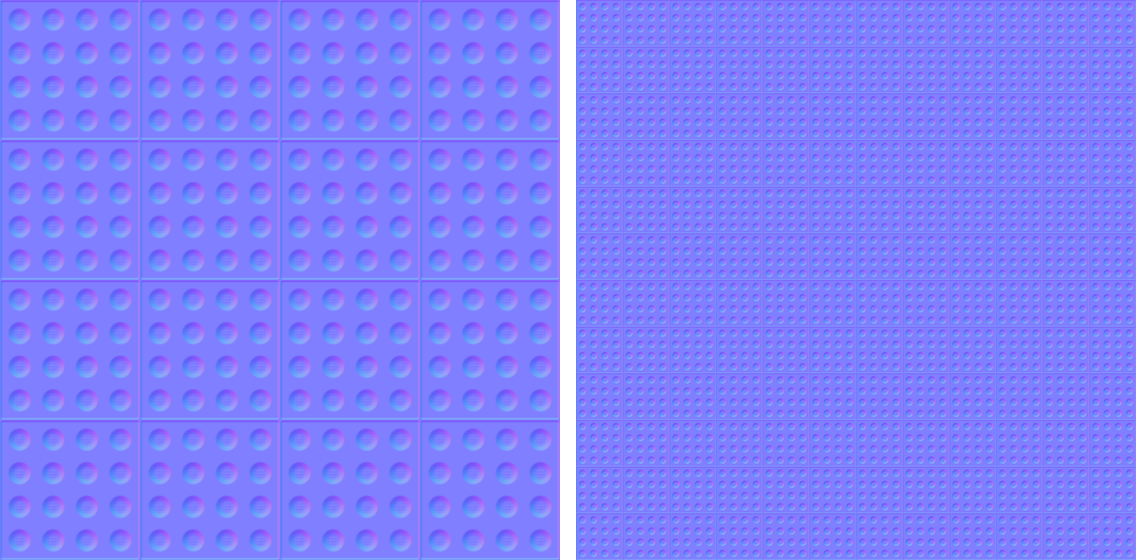
Left: one tile. Right: repeated 3 by 3.
Reproduce this texture map procedurally as a three.js fragment shader.

```glsl
varying vec2 vUv;

const float TILES = 4.0;            // tiles across and up
const float STUDS = 4.0;            // studs across and up in one tile
const float STUD_PITCH = 0.24;      // lengths below are in tile widths
const float STUD_RADIUS = 0.084;
const float STUD_SLOPE = 0.33;
const float BEVEL_INSET = 0.009;
const float BEVEL_HALF_WIDTH = 0.012;
const float BEVEL_SLOPE = 0.30;
const float CORNER_RADIUS = 0.022;
const float RIPPLE_COUNT = 48.0;    // whole ripples per tile
const float RIPPLE_SLOPE = 0.04;
const float FLAT_LEVEL = 0.498;
const float TAU = 6.2831853;

// Outward slope along the rounded rim of a raised tile
vec2 bevelSlope(vec2 p) {
  vec2 corner = max(abs(p) - (0.5 - CORNER_RADIUS), 0.0);
  float reach = length(corner);
  float edgeDistance = reach - CORNER_RADIUS;
  float offset = abs(edgeDistance + BEVEL_INSET);
  float band = 1.0 - smoothstep(0.1 * BEVEL_HALF_WIDTH, BEVEL_HALF_WIDTH, offset);
  return sign(p) * corner / max(reach, 1e-4) * band * BEVEL_SLOPE;
}

// Offset from the centre of the nearest stud
vec2 studOffset(vec2 p) {
  float halfCount = 0.5 * STUDS;
  vec2 cell = clamp(floor(p / STUD_PITCH), -halfCount, halfCount - 1.0);
  return p - STUD_PITCH * (cell + 0.5);
}

// Rounded shoulder around a nearly flat, finely rippled top
vec2 studSlope(vec2 p) {
  vec2 offset = studOffset(p);
  float distance01 = length(offset) / STUD_RADIUS;
  float shoulder = smoothstep(0.25, 0.76, distance01)
                 * (1.0 - smoothstep(0.84, 1.04, distance01));
  vec2 slope = offset / max(length(offset), 1e-4) * shoulder * STUD_SLOPE;

  float top = 1.0 - smoothstep(0.42, 0.62, distance01);
  return slope + sin(TAU * RIPPLE_COUNT * p) * top * RIPPLE_SLOPE;
}

void main() {
  vec2 p = fract(vUv * TILES) - 0.5;
  vec2 slope = bevelSlope(p) + studSlope(p);

  // Encode the unit normal, with green pointing down
  float facing = sqrt(max(1.0 - dot(slope, slope), 0.0));
  vec2 redGreen = FLAT_LEVEL + 0.5 * slope * vec2(1.0, -1.0);
  gl_FragColor = vec4(redGreen, 0.5 + 0.5 * facing, 1.0);
}
```
